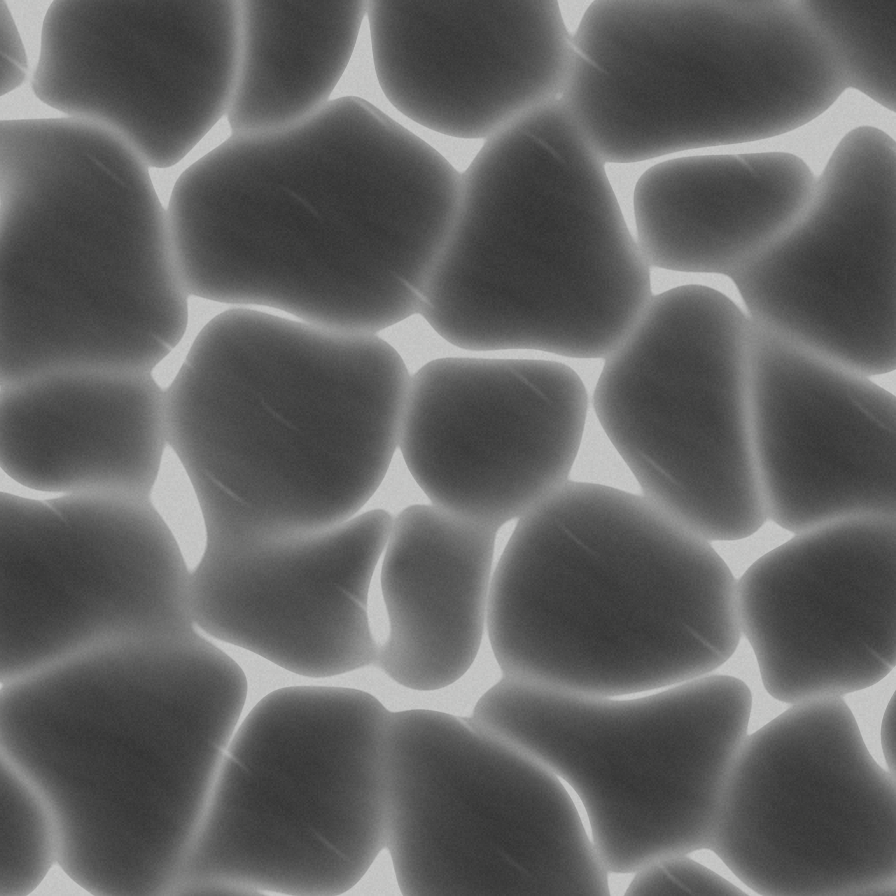
This texture is drawn by a WebGL 1 fragment shader. Its source:

```glsl
precision highp float;
uniform vec2 u_resolution;

vec2 hash2(vec2 p) {
  vec3 q = fract(p.xyx * vec3(0.1031, 0.1030, 0.0973));
  q += dot(q, q.yzx + 33.33);
  return fract((q.xx + q.yz) * q.zy);
}

// Slow layered sines, about -1 to 1
float waves(vec2 p) {
  return 0.5 * sin(p.x + 1.7 * sin(0.8 * p.y + 1.0))
       + 0.5 * sin(1.2 * p.y - 0.6 * p.x + 1.5 * sin(0.9 * p.x + 4.0));
}

// Soft cellular border: 0 inside, 1 on an edge, 1.15 where three cells meet
float softBorder(vec2 p) {
  vec2 base = floor(p);
  float total = 0.0;
  float squares = 0.0;
  for (int j = -2; j <= 2; j++) {
    for (int i = -2; i <= 2; i++) {
      vec2 cell = base + vec2(float(i), float(j));
      vec2 site = cell + 0.12 + 0.76 * hash2(cell + 17.0);
      float grow = 0.22 * hash2(cell + 61.0).x;
      float weight = exp(-10.2 * (length(p - site) - grow));
      total += weight;
      squares += weight * weight;
    }
  }
  return sqrt(max(0.0, 2.0 - 2.0 * squares / (total * total)));
}

// Sparse, slightly bent scratches running along x
float scratches(vec2 p) {
  vec2 size = vec2(0.17, 0.11);
  vec2 cell = floor(p / size);
  vec2 rnd = hash2(cell + 91.0);
  vec2 d = p - (cell + 0.35 + 0.3 * rnd) * size;
  d.y += (rnd.x - 0.5) * 8.0 * d.x * d.x;
  float along = 1.0 - smoothstep(0.005, 0.045, abs(d.x));
  float across = exp(-d.y * d.y / 0.000009);
  return along * across * step(0.55, hash2(cell + 7.0).y);
}

void main() {
  vec2 uv = gl_FragCoord.xy / u_resolution.y;

  // Bend the cell walls
  vec2 p = uv * 4.7 + vec2(3.0, 8.0);
  p += 0.14 * vec2(waves(p.yx * 2.3), waves(p * 2.1 + 5.0));
  p += 0.025 * sin(p.yx * 8.0 + vec2(0.0, 2.0));
  float border = softBorder(p);

  // Uneven wall strength: some walls open, others nearly vanish
  float strength = waves(uv * 17.0 + vec2(2.0, 6.0));
  float halo = 0.2 * border * (1.0 + 0.2 * strength)
             + 0.13 * pow(border, 6.0) * (0.95 + 0.65 * strength);
  float shade = min(0.223 + halo, 0.66);

  // Faint diagonal streaks inside the bodies
  vec2 slant = vec2(dot(uv, vec2(0.77, -0.64)), dot(uv, vec2(0.64, 0.77)));
  shade += 0.007 * waves(slant * vec2(28.0, 95.0));
  shade += 0.005 * waves(slant.yx * vec2(210.0, 60.0) + 3.0);
  shade += 0.09 * scratches(slant) * (0.4 + 0.6 * border);

  // Flat pale gaps with crisp outlines
  float gap = smoothstep(1.058, 1.088, border + 0.12 * strength);
  shade = mix(shade, 0.765, gap);

  // Fine grain
  vec2 grain = hash2(floor(uv * 512.0) + 3.0);
  shade += 0.022 * (grain.x + grain.y - 1.0);
  gl_FragColor = vec4(vec3(shade) * vec3(1.0, 1.002, 0.997), 1.0);
}
```
